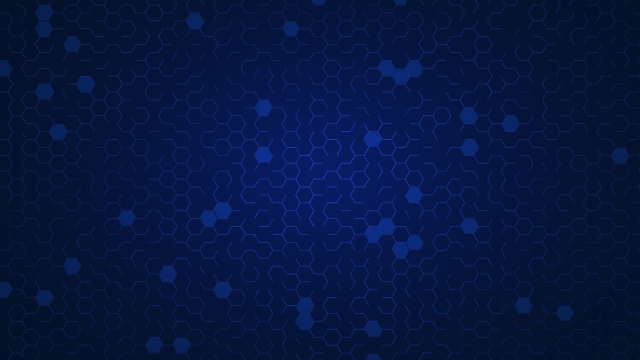
Give the GLSL for this background, as a Shadertoy shader.

```glsl
// Dark blue backdrop: a broken honeycomb of thin lines, a few lit cells and a soft central glow.

// Lengths are in canvas heights.
const float CELL_RADIUS  = 0.02537;             // hexagon centre to corner
const vec2  GRID_ORIGIN  = vec2(0.0339, 0.986); // x is measured from mid canvas
const float LINE_HALF    = 0.0013;
const float EDGE_SHARE   = 0.65;                // share of edges drawn
const float LIT_SHARE    = 0.038;               // share of cells filled
const vec2  GLOW_CENTRE  = vec2(0.01, 0.525);
const vec2  GLOW_SQUASH  = vec2(0.72, 1.0);
const float GLOW_FALLOFF = 2.5;

const vec3 NIGHT     = vec3(0.012, 0.055, 0.105);
const vec3 GLOW      = vec3(0.022, 0.055, 0.290);
const vec3 LINE_DIM  = vec3(0.022, 0.042, 0.110);
const vec3 LINE_GLOW = vec3(0.070, 0.100, 0.240);
const vec3 LIT_DIM   = vec3(0.008, 0.052, 0.125);
const vec3 LIT_GLOW  = vec3(0.020, 0.035, 0.100);

const float ROOT3   = 1.7320508;
const float APOTHEM = CELL_RADIUS * ROOT3 * 0.5;

float hash(vec2 key) {
    vec3 h = fract(key.xyx * vec3(0.1031, 0.1030, 0.0973));
    h += dot(h, h.yzx + 33.33);
    return fract((h.x + h.y) * h.z);
}

// Nearest cell of a given column; odd columns sit half a row higher.
// Rows count in half steps, so every cell has whole coordinates.
vec2 cellInColumn(vec2 p, float column) {
    float odd = mod(column, 2.0);
    return vec2(column, 2.0 * floor(p.y / (2.0 * APOTHEM) - 0.5 * odd + 0.5) + odd);
}

vec2 cellCentre(vec2 cell) {
    return cell * vec2(1.5 * CELL_RADIUS, APOTHEM);
}

vec2 nearestCell(vec2 p) {
    float column = floor(p.x / (1.5 * CELL_RADIUS));
    vec2 a = cellInColumn(p, column);
    vec2 b = cellInColumn(p, column + 1.0);
    return distance(p, cellCentre(a)) < distance(p, cellCentre(b)) ? a : b;
}

// Slow layered waves, 0 to 1, that thin the lines out in patches.
float patches(vec2 p) {
    float wave = sin(p.x * 5.1 + 1.7 * sin(p.y * 4.3 + 0.6))
               + 0.6 * sin(p.y * 9.2 - p.x * 6.4 + 2.1);
    return 0.5 + wave / 3.2;
}

void mainImage(out vec4 fragColor, in vec2 fragCoord) {
    float pixel = 1.0 / iResolution.y;
    vec2 p = (fragCoord - vec2(0.5 * iResolution.x, 0.0)) * pixel;

    // Central glow with a rounded peak
    vec2 fromGlow = (p - GLOW_CENTRE) * GLOW_SQUASH;
    float glow = exp(-GLOW_FALLOFF * (sqrt(dot(fromGlow, fromGlow) + 0.012) - 0.11));
    vec3 colour = NIGHT + GLOW * glow;

    // Honeycomb: each edge is keyed by the sum of the two cells it parts
    vec2 q = p - GRID_ORIGIN;
    vec2 cell = nearestCell(q);
    vec2 local = q - cellCentre(cell);
    float line = 0.0;
    float reach = 0.0;
    for (int i = 0; i < 6; i++) {
        float angle = radians(30.0 + 60.0 * float(i));
        vec2 normal = vec2(cos(angle), sin(angle));
        vec2 neighbour = round(normal * vec2(2.0 / ROOT3, 2.0));
        vec2 edgeKey = 2.0 * cell + neighbour;

        float across = dot(local, normal);
        float along = abs(dot(local, vec2(-normal.y, normal.x)));
        float dist = length(vec2(across - APOTHEM, max(along - 0.5 * CELL_RADIUS, 0.0)));
        float cover = 1.0 - smoothstep(LINE_HALF - 0.6 * pixel, LINE_HALF + 0.6 * pixel, dist);

        float drawn = step(hash(edgeKey + 217.0), EDGE_SHARE);
        float strength = mix(0.65, 1.0, hash(edgeKey + 531.0));
        line = max(line, cover * drawn * strength);
        reach = max(reach, across);
    }

    // Lit cells
    float lit = step(hash(cell + 89.0), LIT_SHARE);
    float inside = 1.0 - smoothstep(-pixel, pixel, reach - APOTHEM + 0.5 * pixel);
    colour += lit * inside * (LIT_DIM + LIT_GLOW * glow);

    // Lines
    colour += line * mix(0.65, 1.1, patches(p)) * (LINE_DIM + LINE_GLOW * glow);

    fragColor = vec4(colour, 1.0);
}
```
